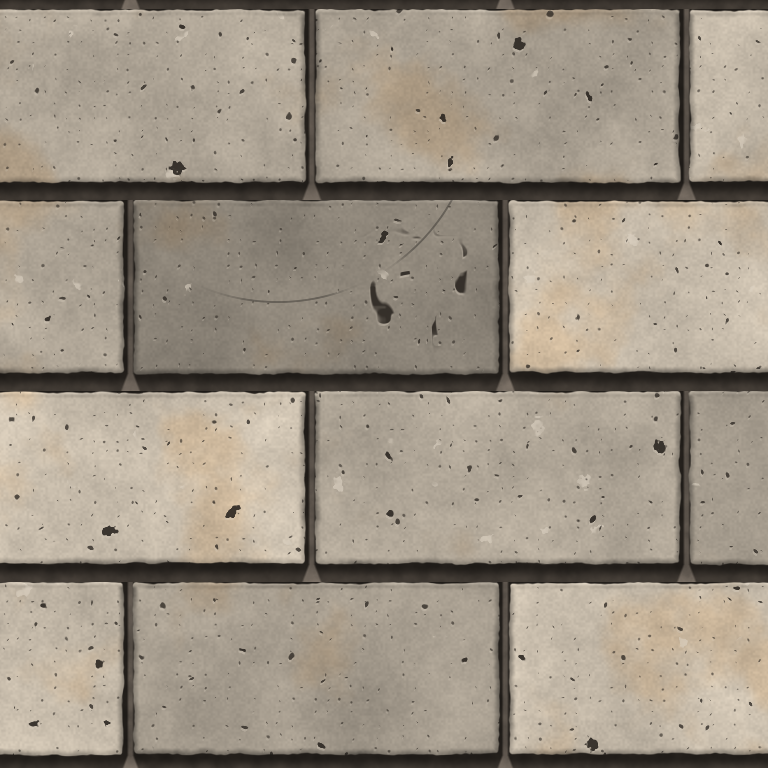
Write a WebGL 2 fragment shader that draws this texture.

```glsl
#version 300 es
precision highp float;
uniform vec2 u_resolution;
out vec4 fragColor;

float hash(vec2 p) {
  vec3 q = fract(vec3(p.xyx) * vec3(0.1031, 0.1030, 0.0973));
  q += dot(q, q.yzx + 33.33);
  return fract((q.x + q.y) * q.z);
}

float noise(vec2 p) {
  vec2 i = floor(p), f = fract(p);
  f = f * f * (3.0 - 2.0 * f);
  return mix(mix(hash(i), hash(i + vec2(1, 0)), f.x),
             mix(hash(i + vec2(0, 1)), hash(i + vec2(1, 1)), f.x), f.y);
}

float fbm(vec2 p) {
  float sum = 0.0, amp = 0.5;
  for (int i = 0; i < 5; i++) {
    sum += amp * noise(p);
    p = mat2(1.6, 1.2, -1.2, 1.6) * p + 7.3;
    amp *= 0.5;
  }
  return sum;
}

// Ragged, tilted specks: at most one in each cell of a grid
float specks(vec2 p, float cells, float chance, float size, float seed) {
  vec2 g = p * cells, id = floor(g) + seed;
  vec2 center = 0.3 + 0.4 * vec2(hash(id + 3.1), hash(id + 8.7));
  float angle = 6.283 * hash(id + 5.3), c = cos(angle), s = sin(angle);
  vec2 q = mat2(c, -s, s, c) * (fract(g) - center);
  q.y *= 1.0 + 1.6 * hash(id + 1.9);
  float radius = size * (0.4 + 0.6 * hash(id + 6.4));
  float d = length(q) - radius * (0.5 + noise(p * 260.0 + seed));
  float soft = cells * max(0.0012, 0.7 / u_resolution.y);
  return step(hash(id), chance) * (1.0 - smoothstep(-soft, soft, d));
}

// Broken cavities following a ridge of noise
float cavities(vec2 p, vec2 local) {
  float ridge = abs(noise(p * 24.0 + 4.0) - 0.5);
  float broken = smoothstep(0.48, 0.62, noise(p * 70.0));
  float area = 1.0 - smoothstep(0.6, 1.0, length((local - vec2(0.13, 0.0)) / vec2(0.12, 0.09)));
  return (1.0 - smoothstep(0.04, 0.09, ridge)) * broken * area;
}

float pits(vec2 p, vec2 local, float damage) {
  float fine = specks(p, 62.0, 0.42, 0.12, 11.0) * 0.65;
  float medium = specks(p, 30.0, 0.2, 0.12, 41.0) * 0.85;
  float large = specks(p, 11.0, 0.16, 0.1, 83.0);
  return max(max(fine, medium), max(large, damage * cavities(p, local)));
}

void main() {
  vec2 uv = gl_FragCoord.xy / u_resolution;
  float pixel = 1.0 / u_resolution.y;

  // Running bond: four courses, counted from the top
  float down = 1.0 - uv.y - 0.012;
  float row = floor(down / 0.2485);
  float along = uv.x + mix(0.084, 0.32, mod(row, 2.0));
  float column = floor(along / 0.488);
  vec2 id = vec2(column, row);
  vec2 local = vec2(along - (column + 0.5) * 0.488, 0.113 - down + row * 0.2485);
  float tones[12] = float[12](0.98, 0.95, 1.08, 0.96, 0.77, 1.09,
                              1.11, 0.98, 0.9, 1.09, 0.9, 1.1);
  float tone = tones[int(clamp(row * 3.0 + column, 0.0, 11.0))];

  // Slightly uneven block outline
  vec2 halfSize = vec2(0.238, 0.113) - 0.002 * vec2(hash(id + 2.0), hash(id + 9.0));
  vec2 q = abs(local) - halfSize + 0.004;
  float edge = length(max(q, 0.0)) + min(max(q.x, q.y), 0.0) - 0.004;
  edge += 0.003 * (noise(uv * 45.0) - 0.5) + 0.0015 * (noise(uv * 160.0) - 0.5);

  // Recessed bed joint, darkest beneath the block above
  float depth = clamp((-0.113 - local.y) / 0.0225, 0.0, 1.0);
  vec3 joint = mix(vec3(0.13, 0.115, 0.1), vec3(0.25, 0.225, 0.2), smoothstep(0.1, 0.9, depth));

  // Paler mortar in the upright joints, spreading at the foot
  float side = mod(along + 0.244, 0.488) - 0.244 - 0.002;
  float spread = mix(0.0045, 0.013, depth);
  float mortar = 1.0 - smoothstep(spread - 0.003, spread + 0.001, abs(side));
  joint = mix(joint, vec3(0.47, 0.43, 0.39), mortar * (0.65 + 0.35 * depth));
  joint *= 0.8 + 0.4 * fbm(uv * 60.0);

  // Cast concrete with clouds, warm stains and grain
  float cloud = fbm(uv * 9.0 + id * 5.7) - 0.48;
  float grain = noise(uv * 330.0) - 0.5;
  vec3 face = vec3(0.71, 0.67, 0.61) * tone;
  face *= 1.0 + 0.28 * cloud + 0.07 * grain + 0.1 * (fbm(uv * 55.0) - 0.48);
  float stain = smoothstep(0.55, 0.75, fbm(uv * 7.0 + 31.0));
  face *= mix(vec3(1), vec3(1.0, 0.93, 0.84), stain * 0.7);

  // Pale chips and faint curved scratches
  float chips = specks(uv, 15.0, 0.18, 0.16, 17.0) * smoothstep(0.35, 0.65, noise(uv * 110.0));
  face = mix(face, vec3(0.86, 0.82, 0.76), 0.6 * chips);
  vec2 bend = vec2(hash(id + 21.0) - 0.5, 0.22 + 0.1 * hash(id + 22.0));
  float arc = abs(length(local - bend) - 0.26);
  float scratch = (1.0 - smoothstep(0.0005, 0.0005 + max(pixel, 0.0015), arc))
                * smoothstep(0.4, 0.6, noise(uv * 8.0 + id)) * step(0.4, hash(id + 23.0));
  face *= 1.0 + scratch * (hash(id + 24.0) > 0.5 ? 0.15 : -0.3);

  // Pits, lit along their lower rims
  float damage = step(tone, 0.8);
  float pit = pits(uv, local, damage);
  float lit = max(pits(uv + vec2(0.001, 0.003), local, damage) - pit, 0.0);
  face = mix(face, vec3(0.84, 0.8, 0.74), 0.4 * lit);
  face = mix(face, vec3(0.17, 0.15, 0.13), 0.9 * pit);

  // Worn arris: pale on top, grimy at the sides and foot
  float top = smoothstep(0.104, 0.111, local.y);
  face *= 1.0 - 0.28 * smoothstep(-0.009, 0.0, edge) * (1.0 - top) * (0.5 + noise(uv * 30.0));
  face += 0.09 * top * smoothstep(-0.006, -0.001, edge) * noise(uv * 40.0);

  float soft = max(0.7 * pixel, 0.0013);
  vec3 color = mix(face, joint, smoothstep(-soft, soft, edge));
  fragColor = vec4(color, 1.0);
}
```
